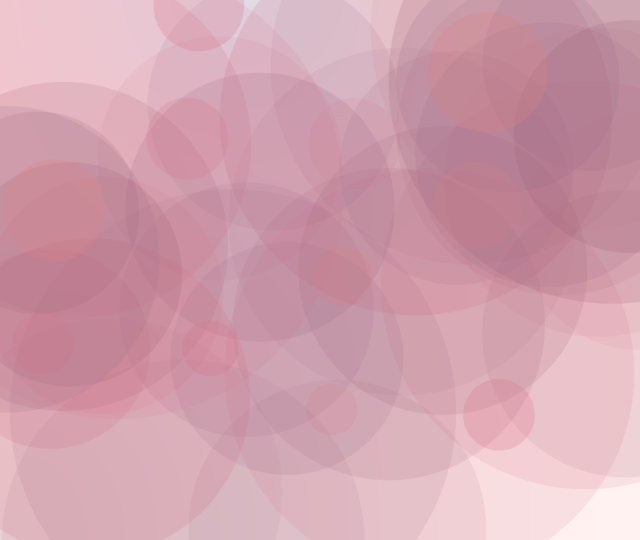
This background is drawn by a Shadertoy shader. Its source:

```glsl
// Overlapping translucent discs in rose, coral, mauve and plum on a pale wash.
// Each group spreads its centres with a low-discrepancy sequence, draws size,
// tint and opacity from a hash, and blends its discs in order with thin edges.

// Three pseudo-random values in 0..1 from an index and a group seed.
vec3 hash3(float index, float seed) {
    vec3 q = fract(vec3(index, seed, index + seed) * vec3(0.1031, 0.1030, 0.0973));
    q += dot(q, q.yxz + 33.33);
    return fract((q.xxy + q.yxx) * q.zyx);
}

// Evenly scattered point in -1..1 on both axes.
vec2 spread(float index, float seed) {
    return 2.0 * fract(0.5 + seed * 0.37 + index * vec2(0.7548777, 0.5698403)) - 1.0;
}

// Antialiased coverage of a disc.
float disc(vec2 p, vec2 centre, float radius, float pixel) {
    return 1.0 - smoothstep(-pixel, pixel, length(p - centre) - radius);
}

vec3 discTint(float pick) {
    const vec3 ROSE  = vec3(0.84, 0.44, 0.53);
    const vec3 CORAL = vec3(0.88, 0.50, 0.49);
    const vec3 MAUVE = vec3(0.62, 0.44, 0.55);
    const vec3 PLUM  = vec3(0.62, 0.38, 0.46);
    if (pick < 0.32) return ROSE;
    if (pick < 0.54) return CORAL;
    return pick < 0.76 ? MAUVE : PLUM;
}

// Blends a group of discs; hues is the part of the tint range it may use,
// and lean tilts the group so that it rises towards the right.
vec3 scatterDiscs(vec3 color, vec2 p, float pixel, float seed, int count, vec2 centre,
                  vec2 extent, float lean, vec2 radii, vec2 opacities, vec2 hues) {
    for (int i = 0; i < count; i++) {
        float index = float(i) + 1.0;
        vec3 h = hash3(index, seed);
        vec2 offset = spread(index, seed) * extent;
        offset.y += lean * offset.x;
        float radius = mix(radii.x, radii.y, h.x);
        float opacity = mix(opacities.x, opacities.y, h.y);
        vec3 tint = discTint(mix(hues.x, hues.y, h.z));
        color = mix(color, tint, opacity * disc(p, centre + offset, radius, pixel));
    }
    return color;
}

// Pale pink wash, cooler at the top middle and greyer at the lower left.
vec3 wash(vec2 p, float aspect) {
    vec3 color = mix(vec3(1.0, 0.91, 0.915), vec3(1.0, 0.95, 0.945), p.x / aspect);
    float cool = exp(-8.0 * dot(p - vec2(0.45, 1.02), p - vec2(0.45, 1.02)));
    float grey = exp(-5.0 * dot(p, p));
    color = mix(color, vec3(0.90, 0.92, 0.96), 0.8 * cool);
    return mix(color, vec3(0.92, 0.84, 0.84), 0.7 * grey);
}

void mainImage(out vec4 fragColor, in vec2 fragCoord) {
    float pixel = 0.75 / iResolution.y;
    float aspect = iResolution.x / iResolution.y;
    vec2 p = fragCoord / iResolution.y;
    vec2 middle = vec2(0.5 * aspect, 0.55);
    const vec2 ALL_HUES = vec2(0.0, 1.0);
    const vec2 WARM_HUES = vec2(0.0, 0.54);
    const vec2 DARK_HUES = vec2(0.55, 1.0);

    vec3 color = wash(p, aspect);

    // Faint large discs rising from the lower edge
    color = scatterDiscs(color, p, pixel, 3.0, 3, vec2(0.35 * aspect, 0.05),
        vec2(0.28, 0.08), 0.0, vec2(0.25, 0.35), vec2(0.07, 0.12), DARK_HUES);

    // Main slanted band, leaving two opposite corners light
    color = scatterDiscs(color, p, pixel, 7.0, 26, middle,
        vec2(0.54 * aspect, 0.33), 0.22, vec2(0.18, 0.42), vec2(0.07, 0.21), ALL_HUES);

    // Darker clusters at the upper right and the middle left
    color = scatterDiscs(color, p, pixel, 11.0, 4, vec2(0.9 * aspect, 0.8),
        vec2(0.15, 0.12), 0.0, vec2(0.11, 0.27), vec2(0.14, 0.22), DARK_HUES);
    color = scatterDiscs(color, p, pixel, 17.0, 3, vec2(0.1 * aspect, 0.52),
        vec2(0.12, 0.10), 0.0, vec2(0.15, 0.29), vec2(0.14, 0.21), DARK_HUES);

    // Small warm accents over everything
    color = scatterDiscs(color, p, pixel, 23.0, 11, middle,
        vec2(0.46 * aspect, 0.44), 0.0, vec2(0.045, 0.12), vec2(0.12, 0.26), WARM_HUES);

    fragColor = vec4(color, 1.0);
}
```
